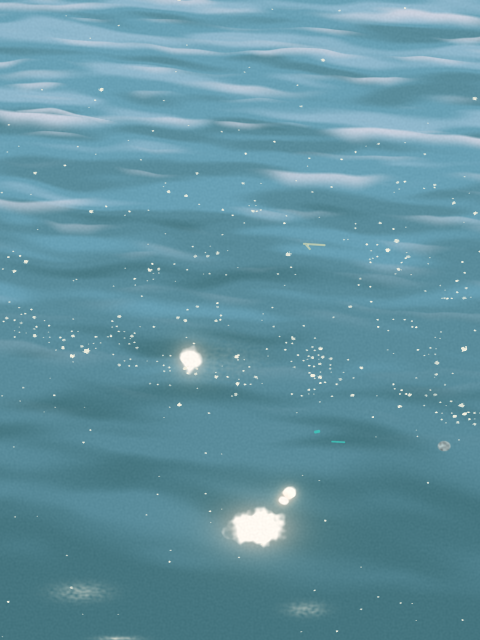
A Shadertoy shader for this texture:

```glsl
vec2 hash2(vec2 cell) {
    vec2 h = vec2(dot(cell, vec2(127.1, 311.7)), dot(cell, vec2(269.5, 183.3)));
    return fract(sin(h) * 43758.5);
}

float gradientNoise(vec2 p) {
    vec2 i = floor(p), f = fract(p);
    vec2 u = f * f * f * (f * (f * 6.0 - 15.0) + 10.0);
    vec2 e = vec2(0.0, 1.0);
    float a = dot(hash2(i) * 2.0 - 1.0, f);
    float b = dot(hash2(i + e.yx) * 2.0 - 1.0, f - e.yx);
    float c = dot(hash2(i + e.xy) * 2.0 - 1.0, f - e.xy);
    float d = dot(hash2(i + e.yy) * 2.0 - 1.0, f - e.yy);
    return mix(mix(a, b, u.x), mix(c, d, u.x), u.y);
}

float waveHeight(vec2 q) {
    return gradientNoise(q) + 0.45 * gradientNoise(q * vec2(1.8, 2.0) + 17.3);
}

// Water colour from brightness, deep teal to pale sky reflection
vec3 waterColour(float light) {
    vec3 c = mix(vec3(0.27, 0.46, 0.50), vec3(0.35, 0.55, 0.61), smoothstep(0.10, 0.32, light));
    c = mix(c, vec3(0.41, 0.63, 0.71), smoothstep(0.40, 0.60, light));
    c = mix(c, vec3(0.56, 0.72, 0.80), smoothstep(0.66, 0.86, light));
    return mix(c, vec3(0.77, 0.81, 0.86), smoothstep(0.92, 1.15, light));
}

// Long streaks along wave tops: one wandering line per unit of height, broken by noise
float crestLines(vec2 q) {
    float s = q.y + 0.55 * gradientNoise(q * vec2(1.3, 0.5) + 5.0)
            + 0.12 * gradientNoise(q * vec2(4.5, 1.5));
    float row = floor(s), offset = fract(s) - 0.6;
    float reach = gradientNoise(vec2(q.x * 1.5 + 3.7 * row, row * 5.37 + 0.5));
    float strength = smoothstep(-0.06, 0.30, reach);
    float softness = 0.10 + 0.26 * strength;
    return strength * smoothstep(0.09, 0.0, offset) * smoothstep(-softness, 0.0, offset);
}

float segment(vec2 p, vec2 a, vec2 b) {
    vec2 ab = b - a;
    return length(p - a - ab * clamp(dot(p - a, ab) / dot(ab, ab), 0.0, 1.0));
}

// Ragged sun reflection with a warm halo
vec3 addGlint(vec3 colour, vec2 p, vec2 centre, vec2 size) {
    vec2 d = (p - centre) / size;
    float r = length(d) + 0.8 * gradientNoise(p * 38.0) + 0.3 * gradientNoise(p * 110.0);
    colour = mix(colour, vec3(0.88, 0.80, 0.74), 0.75 * exp(-0.7 * dot(d, d)));
    colour += vec3(0.06, 0.045, 0.03) * exp(-0.16 * dot(d, d));
    return mix(colour, vec3(1.0, 0.98, 0.95), smoothstep(1.15, 0.75, r));
}

// Faint patch of broken glitter
vec3 addGlitter(vec3 colour, vec2 p, vec2 centre, vec2 size, float strength) {
    vec2 d = (p - centre) / size;
    float sparkle = 0.55 + 0.9 * gradientNoise(p * vec2(130.0, 190.0));
    return mix(colour, vec3(0.80, 0.82, 0.78), strength * exp(-dot(d, d)) * clamp(sparkle, 0.0, 1.0));
}

// Share of grid cells holding floating specks, densest along a sloping drift
float speckDensity(vec2 p) {
    float drift = p.y - 0.515 + 0.19 * p.x - 0.05 * gradientNoise(p * 5.0);
    float clump = smoothstep(-0.25, 0.40, gradientNoise(p * vec2(11.0, 16.0) + 4.0));
    return 0.012 + 0.50 * clump * exp(-drift * drift * 500.0)
         + 0.14 * clump * exp(-pow(p.y - 0.55, 2.0) * 45.0);
}

void mainImage(out vec4 fragColor, in vec2 fragCoord) {
    vec2 p = fragCoord / iResolution.y;
    float pixel = 1.0 / iResolution.y;

    // Waves tighten towards the far edge at the top
    vec2 q = vec2(p.x * (2.8 + 1.4 * p.y), 8.5 * p.y + 7.5 * p.y * p.y + 1.2 * p.x);
    vec2 calm = q;
    q.y += 0.35 * gradientNoise(p * vec2(6.0, 9.0));
    q.y += 0.10 * gradientNoise(p * vec2(15.0, 30.0));
    float height = waveHeight(q);
    float facet = height - waveHeight(q + vec2(0.05, 0.35));
    float broad = gradientNoise(p * vec2(2.0, 4.0) + 31.0);
    float light = 0.04 + 0.69 * p.y + 0.20 * broad
                + (0.16 + 0.46 * p.y) * facet + 0.22 * p.y * height;
    light += 0.20 * p.y * gradientNoise(q * vec2(2.0, 3.2) + 9.0);
    vec3 colour = waterColour(light);

    // Wave crests in two scales, fading towards the near edge
    float crest = max(crestLines(calm * vec2(0.9, 0.75) + vec2(8.0, 2.5)),
                      0.8 * crestLines(calm * vec2(1.4, 1.2) + vec2(23.0, 40.0)));
    crest *= smoothstep(0.25, 0.55, p.y) * (0.22 + 0.78 * smoothstep(0.5, 0.82, p.y));
    colour = mix(colour, vec3(0.79, 0.82, 0.87), crest);

    // Sunlight
    colour = addGlitter(colour, p, vec2(0.126, 0.075), vec2(0.040, 0.013), 0.75);
    colour = addGlitter(colour, p, vec2(0.478, 0.048), vec2(0.028, 0.010), 0.75);
    colour = addGlitter(colour, p, vec2(0.185, 0.002), vec2(0.030, 0.004), 1.0);
    colour = addGlitter(colour, p, vec2(0.350, 0.435), vec2(0.060, 0.030), 0.25);
    colour = addGlint(colour, p, vec2(0.297, 0.438), vec2(0.017, 0.019));
    colour = addGlint(colour, p, vec2(0.402, 0.175), vec2(0.044, 0.029));
    colour = addGlint(colour, p, vec2(0.452, 0.229), vec2(0.011, 0.010));
    colour = addGlint(colour, p, vec2(0.442, 0.218), vec2(0.009, 0.008));

    // Floating specks in three sizes
    for (int i = 0; i < 3; i++) {
        float layer = float(i);
        float cellSize = 0.009 + 0.006 * layer;
        vec2 cell = floor(p / cellSize);
        vec2 pick = hash2(cell + 71.0 * layer);
        vec2 centre = (cell + 0.25 + 0.5 * hash2(cell + 13.7 + layer)) * cellSize;
        float radius = (0.0012 + 0.0011 * layer) * (0.55 + 0.8 * pick.y);
        vec2 d = (p - centre) * vec2(0.85, 1.1);
        float edge = length(d) - radius * (1.0 + 0.8 * gradientNoise(p * 330.0));
        float present = step(pick.x, speckDensity(centre) * (1.0 - 0.3 * layer));
        float speck = present * smoothstep(0.8 * pixel, -0.8 * pixel, edge);
        colour = mix(colour, vec3(0.97, 0.95, 0.88), speck * (0.6 + 0.4 * pick.y));
    }

    // Drifting twig, green reflections and a bubble
    float twig = min(segment(p, vec2(0.475, 0.619), vec2(0.507, 0.617)),
                     segment(p, vec2(0.477, 0.619), vec2(0.484, 0.611)));
    colour = mix(colour, vec3(0.80, 0.83, 0.70), 0.8 * smoothstep(0.0012 + pixel, 0.0004, twig));
    float green = min(segment(p, vec2(0.519, 0.310), vec2(0.538, 0.309)),
                      segment(p, vec2(0.493, 0.325), vec2(0.498, 0.326)) - 0.001);
    colour = mix(colour, vec3(0.25, 0.78, 0.74), 0.85 * smoothstep(0.001 + pixel, 0.0, green));
    float bubble = length((p - vec2(0.694, 0.303)) * vec2(0.8, 1.0)) - 0.008;
    float shine = 0.65 + 0.5 * gradientNoise(p * 180.0);
    colour = mix(colour, vec3(0.76, 0.81, 0.80) * shine + 0.15, 0.8 * smoothstep(pixel, -pixel, bubble));

    // Fine surface grain
    colour += 0.028 * gradientNoise(p * 240.0);
    fragColor = vec4(clamp(colour, 0.0, 1.0), 1.0);
}
```
